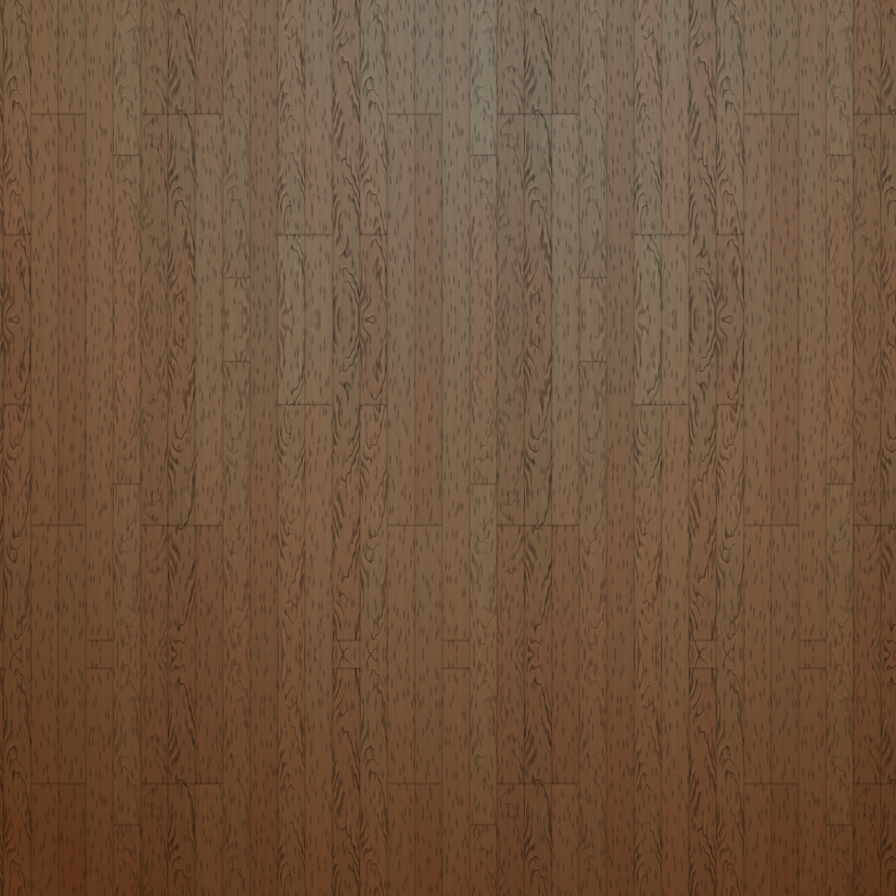
Write a three.js fragment shader that draws this texture.

```glsl
// Strip wood floor: a tile of 13 narrow planks repeats across and mirrors up and down.
// Contours of a warped parabola draw the knots and arched grain, stretched cells the pores,
// layered sines the fibres; a soft warm-to-grey light falls from the top.
varying vec2 vUv;

const float STRIPS = 13.0;          // planks per tile
const float STRIP_WIDTH = 0.0306;   // in canvas units
const float HALF_TILE = 12.21;      // mirror spacing, in strip widths
const float MIRROR_Y = 0.3568;      // mirror line, from the top
const float TILE_X = 0.0651;        // left edge of a tile

const vec3 LIGHT_GREY = vec3(0.505, 0.445, 0.375);
const vec3 MID_BROWN = vec3(0.48, 0.362, 0.26);
const vec3 DARK_BROWN = vec3(0.37, 0.215, 0.112);

float hash(vec2 p) {
  return fract(sin(dot(p, vec2(127.1, 311.7))) * 43758.5453);
}

// Distance to the nearest scattered cell point
float cellular(vec2 p) {
  vec2 cell = floor(p);
  float nearest = 2.0;
  for (int y = -1; y <= 1; y++) {
    for (int x = -1; x <= 1; x++) {
      vec2 c = cell + vec2(float(x), float(y));
      vec2 point = c + vec2(hash(c), hash(c + 37.0));
      nearest = min(nearest, length(point - p));
    }
  }
  return nearest;
}

float pick(vec4 v, float i) {
  return dot(v, vec4(equal(vec4(i), vec4(0.0, 1.0, 2.0, 3.0))));
}

// Value belonging to one of the 13 planks
float perStrip(float i, vec4 a, vec4 b, vec4 c, float last) {
  return pick(a, i) + pick(b, i - 4.0) + pick(c, i - 8.0) + last * step(11.5, i);
}

float softLine(float dist, float inner, float outer) {
  return 1.0 - smoothstep(inner, outer, abs(dist));
}

// Nested arches, closing into knots at the mirror line (x: dark line, y: lit rim)
vec2 archGrain(vec2 p, float seed) {
  float f = 1.25 * p.y + 7.0 * p.x * p.x + 6.0 * seed * step(0.01, seed);
  f += 0.35 * sin(p.y * 2.1 + seed * 9.0);
  f += 0.20 * sin(p.x * 9.0 + p.y * 3.3 + seed * 20.0);
  f += 0.10 * sin(p.x * 21.0 - p.y * 7.7);
  float slope = length(vec2(14.0 * p.x, 1.8));
  float dist = (fract(f) - 0.5) / slope;
  float broken = smoothstep(-0.7, 0.6, sin(p.y * 1.7 + p.x * 7.0 + seed * 31.0));
  return broken * vec2(softLine(dist, 0.01, 0.075), softLine(dist - 0.075, 0.0, 0.07));
}

// Fine upright fibres, gently bent along their length
float fibres(vec2 p, float seed) {
  float x = p.x + 0.06 * sin(p.y * 0.9 + seed * 12.0) + 0.02 * sin(p.y * 3.1 + seed * 5.0);
  return 0.45 * sin(x * 17.0 + seed * 40.0) + 0.35 * sin(x * 39.0 + p.y * 0.7)
       + 0.30 * sin(x * 61.0 - p.y * 1.1 + seed * 9.0);
}

// Short dark dashes
float pores(vec2 p, float seed) {
  float d = cellular(vec2(p.x * 5.0 + p.y * 0.25, p.y * 1.3) + seed * 91.0);
  return 1.0 - smoothstep(0.10, 0.30, d);
}

vec3 lighting(vec2 uv) {
  float r = length((uv - vec2(0.57, 0.96)) * vec2(1.12, 1.0));
  vec3 c = mix(LIGHT_GREY, MID_BROWN, clamp((r - 0.12) / 0.48, 0.0, 1.0));
  return mix(c, DARK_BROWN, clamp((r - 0.6) / 0.48, 0.0, 1.0));
}

void main() {
  // Tile coordinates in strip widths
  float across = mod((vUv.x - TILE_X) / STRIP_WIDTH, STRIPS);
  float strip = min(floor(across), STRIPS - 1.0);
  float down = (1.0 - vUv.y - MIRROR_Y) / STRIP_WIDTH;
  float along = abs(mod(down + HALF_TILE, 2.0 * HALF_TILE) - HALF_TILE);
  vec2 p = vec2(across - strip - 0.5, along);

  // Plank ends, tints and figure strength
  float joint = perStrip(strip, vec4(7.5, 11.7, 6.0, 7.5), vec4(7.5, 7.5, 1.53, 12.5),
                         vec4(3.1, 3.1, 11.7, 3.1), 7.5);
  float nearTint = perStrip(strip, vec4(-0.6, 0.2, 0.1, -0.7), vec4(-0.6, 0.3, 0.3, -0.6),
                            vec4(0.7, 0.6, -0.2, -0.4), 0.1);
  float farTint = perStrip(strip, vec4(0.0, 0.0, 0.6, -0.5), vec4(-0.7, -0.6, 0.0, -0.4),
                           vec4(0.2, 0.4, 0.2, 0.3), 0.2);
  float figure = perStrip(strip, vec4(0.1, 0.1, 0.5, 0.5), vec4(1.0, 0.2, 0.5, 0.1),
                          vec4(0.8, 0.2, 1.0, 0.9), 0.15);
  float isFar = step(joint, along);
  float tint = mix(nearTint, farTint, smoothstep(-0.03, 0.03, along - joint));
  float seed = hash(vec2(strip + 1.0, isFar));

  // Wood: light, plank tint, slow red-green drift
  vec3 color = lighting(vUv) * (1.0 + tint * vec3(0.05, 0.075, 0.085));
  float drift = sin(across * 1.45 + 1.0) * sin(along * 0.45 + strip * 2.0);
  color *= 1.0 + drift * vec3(0.025, -0.015, -0.015);

  // Grain
  vec2 arch = archGrain(p, seed) * figure;
  color *= 1.0 + 0.028 * fibres(p, seed);
  color *= 1.0 - 0.17 * pores(p, seed);
  color *= 1.0 - 0.27 * arch.x + 0.07 * arch.y;

  // Seams
  color *= 1.0 - 0.13 * softLine(0.5 - abs(p.x), 0.0, 0.06);
  color *= 1.0 - 0.16 * softLine(along - joint, 0.01, 0.07);
  gl_FragColor = vec4(color, 1.0);
}
```
